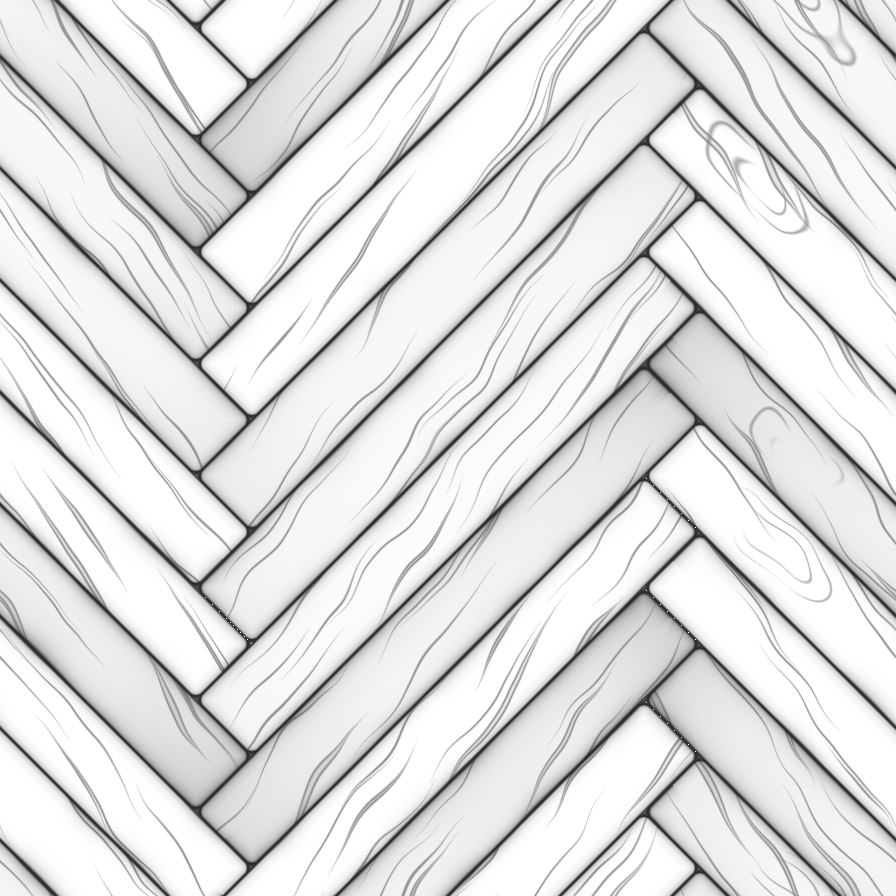
This pattern is drawn by a Shadertoy shader. Its source:

```glsl
// Herringbone floor of pale wooden planks with inked joints, flowing grain and knots.

// Shade of the 8 rising planks, then of the 8 falling planks
const float SHADE[16] = float[](0.2, 0.75, 0.0, 0.9, 0.0, 0.0, 0.4, 0.35,
                                0.0, 0.0, 0.9, 0.0, 0.0, 0.4, 0.4, 0.8);

vec4 hash4(vec2 p) {
    vec4 h = fract(p.xyxy * vec4(0.1031, 0.1030, 0.0973, 0.1099));
    h += dot(h, h.wzxy + 33.33);
    return fract((h.xxyz + h.yzzw) * h.zywx);
}

float cornerSlope(vec2 cell, vec2 offset) {
    return dot(hash4(cell).xy * 2.0 - 1.0, offset);
}

float gradientNoise(vec2 p) {
    vec2 i = floor(p), f = p - i, e = vec2(1.0, 0.0);
    vec2 s = f * f * f * (f * (f * 6.0 - 15.0) + 10.0);
    return mix(mix(cornerSlope(i, f), cornerSlope(i + e, f - e), s.x),
               mix(cornerSlope(i + e.yx, f - e.yx), cornerSlope(i + 1.0, f - 1.0), s.x), s.y);
}

// Position along (0 to 8) and across (0 to 1) the plank, and its index (0 to 15)
vec3 herringbone(vec2 p) {
    float a = p.x + p.y, b = p.x - p.y;
    float row = floor(a / 2.0);
    float along = mod(b + 2.0 * row - 7.0, 32.0);
    if (along < 16.0) return vec3(along / 2.0, a / 2.0 - row, mod(row, 8.0));
    row = floor((b - 1.0) / 2.0);
    along = mod(a + 2.0 * row - 22.0, 32.0);
    return vec3(along / 2.0, (b - 1.0) / 2.0 - row, 8.0 + mod(row, 8.0));
}

// Tapered wavy strands: x is ink, y is the pale filling of split strands
vec2 grain(vec2 q, float id, float px) {
    vec2 seed = vec2(id * 19.0 + 40.0, id * 7.0 + 60.0);
    float y = q.y + 0.25 * gradientNoise(q * vec2(1.0, 0.6) + seed)
                  + 0.035 * gradientNoise(q * vec2(2.2, 1.0) + seed + 9.0);
    float count = 8.0 + floor(7.0 * hash4(vec2(id, 71.0)).x);
    vec2 result = vec2(0.0);
    for (float k = 0.0; k < count; k++) {
        vec4 h = hash4(vec2(id + 3.0, k * 5.0 + 11.0));
        float span = 1.3 + 2.4 * h.y;
        float x = q.x - ((k + h.x) / count * 9.0 - 1.2);
        float u = x / span;
        if (u <= 0.0 || u >= 1.0) continue;
        float taper = sin(3.14159 * u);
        float center = h.z * 1.1 - 0.05 - (0.1 + 0.14 * h.w) * (x - 0.5 * span);
        float split = 0.12 * max(h.w - 0.65, 0.0) * taper * taper;
        float d = abs(y - center);
        float ink = smoothstep(px, -px, abs(d - split) - 0.013 * taper);
        result = max(result, vec2(ink * sqrt(taper), smoothstep(px, -px, d - split)));
    }
    return result;
}

// Broken, warped rings around one knot
float knot(vec2 q, float id, float px) {
    vec4 h = hash4(vec2(id, 27.0));
    vec2 seed = vec2(id * 13.0 + 5.0, 90.0);
    vec2 v = (q - vec2(1.3 + 1.6 * h.x, 0.3 + 0.4 * h.y)) * vec2(0.4, 1.2);
    v += 0.3 * vec2(gradientNoise(q * 1.2 + seed), gradientNoise(q * 1.2 + seed + 31.0));
    float r = length(v);
    float ring = min(abs(r - 0.2), abs(r - 0.36 - 0.1 * v.x));
    float gaps = smoothstep(-0.25, 0.15, gradientNoise(q * 1.1 + seed + 57.0));
    return smoothstep(px, -px, ring - 0.01) * gaps;
}

void mainImage(out vec4 fragColor, in vec2 fragCoord) {
    vec2 uv = fragCoord / iResolution.xy;
    vec3 plank = herringbone(vec2(uv.x, 1.0 - uv.y) * 16.0);
    vec2 q = plank.xy;
    float id = plank.z, shade = SHADE[int(id)];
    float px = 11.3 / iResolution.y;

    // Depth inside the rounded plank outline
    vec2 box = abs(q - vec2(4.0, 0.5)) - vec2(3.88, 0.38);
    float edge = 0.12 - length(max(box, 0.0)) - min(max(box.x, box.y), 0.0);
    float side = step(0.5, q.y);
    float wear = gradientNoise(vec2(q.x * 1.1 + id * 17.0, 20.5 + side * 8.0));
    float gap = max(-edge, 0.0);
    edge = max(edge, 0.0);

    // Tone of the wood, darker towards ends and sides
    float ends = min(q.x, 8.0 - q.x);
    float tone = 1.0 - shade * (0.035 + 0.14 * exp(-ends * 0.8)
                 + 0.11 * exp(-q.y * 4.0) + 0.07 * exp(-(1.0 - q.y) * 6.0));
    tone += shade * 0.03 * gradientNoise(q * vec2(0.6, 1.0) + id * 11.0);

    // Grain and knots
    vec2 strands = grain(q, id, px);
    tone *= 1.0 - 0.09 * strands.y;
    tone = mix(tone, 0.52, 0.85 * strands.x);
    if (id > 7.5 && hash4(vec2(id, 83.0)).z > 0.25)
        tone = mix(tone, 0.55, 0.75 * knot(q, id, px));

    // Soft shadow and worn dark joint
    float swell = max(wear, 0.0);
    tone *= 1.0 - (0.42 + 0.1 * shade) * exp(-edge / (0.045 + 0.06 * swell));
    float joint = 1.0 - smoothstep(0.0, 0.026 + 0.05 * swell + 0.5 * px, edge);
    tone = mix(tone, 0.16 + 4.0 * gap, joint);

    fragColor = vec4(vec3(tone), 1.0);
}
```
